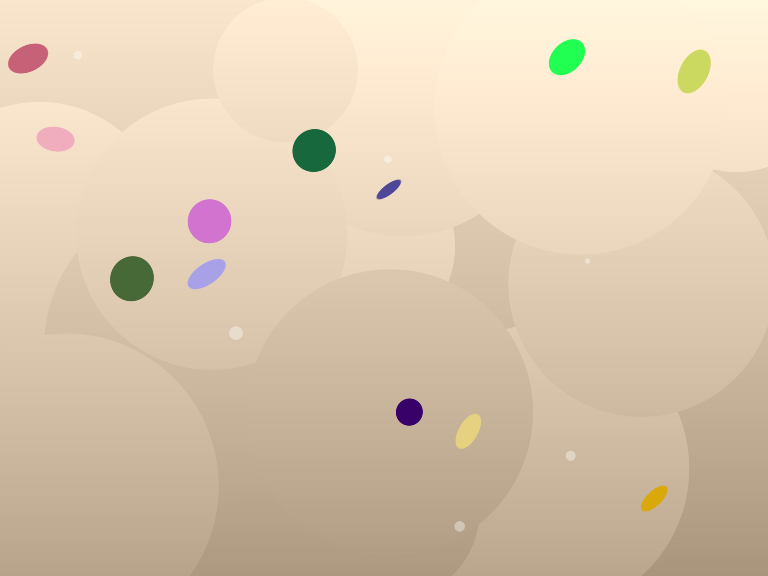
Give the GLSL for this background, as a Shadertoy shader.

```glsl
// Warm beige backdrop: a vertical ramp under large overlapping discs, each a
// slightly lighter copy of the ramp, with pale specks and coloured confetti.
// All parts are scattered by loops over hashed indices, in units of height.

const vec3 RAMP_TOP    = vec3(0.980, 0.902, 0.804);
const vec3 RAMP_BOTTOM = vec3(0.660, 0.580, 0.485);
const float RAMP_POWER = 0.9;

const int   DISC_COUNT  = 14;
const vec2  DISC_RADIUS = vec2(0.11, 0.31);   // smallest, largest
const vec2  DISC_LIFT   = vec2(0.015, 0.085); // added brightness

const int   SPECK_COUNT  = 6;
const vec2  SPECK_RADIUS = vec2(0.003, 0.014);
const float SPECK_ALPHA  = 0.38;

const int  CONFETTI_COUNT = 12;
const vec2 CONFETTI_LONG  = vec2(0.022, 0.041);
const vec2 CONFETTI_RATIO = vec2(0.28, 1.0);  // short axis over long axis
const vec3 CONFETTI_COLOR[12] = vec3[12](
    vec3(0.66, 0.63, 0.91), vec3(0.80, 0.85, 0.38), vec3(0.22, 0.00, 0.41),
    vec3(0.28, 0.41, 0.22), vec3(0.13, 1.00, 0.32), vec3(0.09, 0.41, 0.24),
    vec3(0.78, 0.38, 0.47), vec3(0.90, 0.82, 0.50), vec3(0.82, 0.45, 0.81),
    vec3(0.85, 0.66, 0.04), vec3(0.31, 0.27, 0.60), vec3(0.94, 0.68, 0.74));

// Sine hash of an item index and a channel
float hash(float item, float channel) {
    return fract(sin(dot(vec2(item, channel), vec2(12.9898, 78.233))) * 43758.5453);
}

float hashRange(float item, float channel, vec2 range) {
    return mix(range.x, range.y, hash(item, channel));
}

// Evenly spread position in the unit square, with some jitter
vec2 scatter(float item, float channel) {
    vec2 jitter = vec2(hash(item, channel), hash(item, channel + 1.0)) - 0.5;
    return fract(0.5 + item * vec2(0.7549, 0.5698) + 0.15 * jitter);
}

// Anti-aliased coverage from a signed distance
float coverage(float dist) {
    float halfPixel = 0.5 / iResolution.y;
    return 1.0 - smoothstep(-halfPixel, halfPixel, dist);
}

float ellipseDistance(vec2 p, vec2 radii, float angle) {
    float c = cos(angle), s = sin(angle);
    p = vec2(c * p.x + s * p.y, c * p.y - s * p.x);
    return (length(p / radii) - 1.0) * min(radii.x, radii.y);
}

void mainImage(out vec4 fragColor, in vec2 fragCoord) {
    vec2 p = fragCoord / iResolution.y;
    vec2 canvas = vec2(iResolution.x / iResolution.y, 1.0);

    // Vertical ramp
    vec3 ramp = mix(RAMP_BOTTOM, RAMP_TOP, pow(p.y, RAMP_POWER));
    vec3 color = ramp;

    // Large opaque discs
    for (int i = 0; i < DISC_COUNT; i++) {
        float item = float(i);
        vec2 center = scatter(item, 1.0) * canvas;
        float radius = hashRange(item, 3.0, DISC_RADIUS);
        float lift = hashRange(item, 4.0, DISC_LIFT);
        color = mix(color, ramp + lift, coverage(length(p - center) - radius));
    }

    // Small translucent specks
    for (int i = 0; i < SPECK_COUNT; i++) {
        float item = float(i);
        vec2 center = scatter(item + 3.0, 11.0) * canvas;
        float radius = hashRange(item, 13.0, SPECK_RADIUS);
        color = mix(color, vec3(1.0), SPECK_ALPHA * coverage(length(p - center) - radius));
    }

    // Confetti ellipses, denser towards the top
    for (int i = 0; i < CONFETTI_COUNT; i++) {
        float item = float(i);
        float x = fract(0.26 + item * 0.618 + 0.08 * hash(item, 21.0));
        float y = 0.97 - 0.9 * pow(hash(item, 22.0), 1.4);
        float longAxis = hashRange(item, 23.0, CONFETTI_LONG);
        vec2 radii = longAxis * vec2(1.0, hashRange(item, 24.0, CONFETTI_RATIO));
        float angle = hashRange(item, 25.0, vec2(-0.4, 1.2));
        float dist = ellipseDistance(p - vec2(x, y) * canvas, radii, angle);
        color = mix(color, CONFETTI_COLOR[i], coverage(dist));
    }

    fragColor = vec4(clamp(color, 0.0, 1.0), 1.0);
}
```
